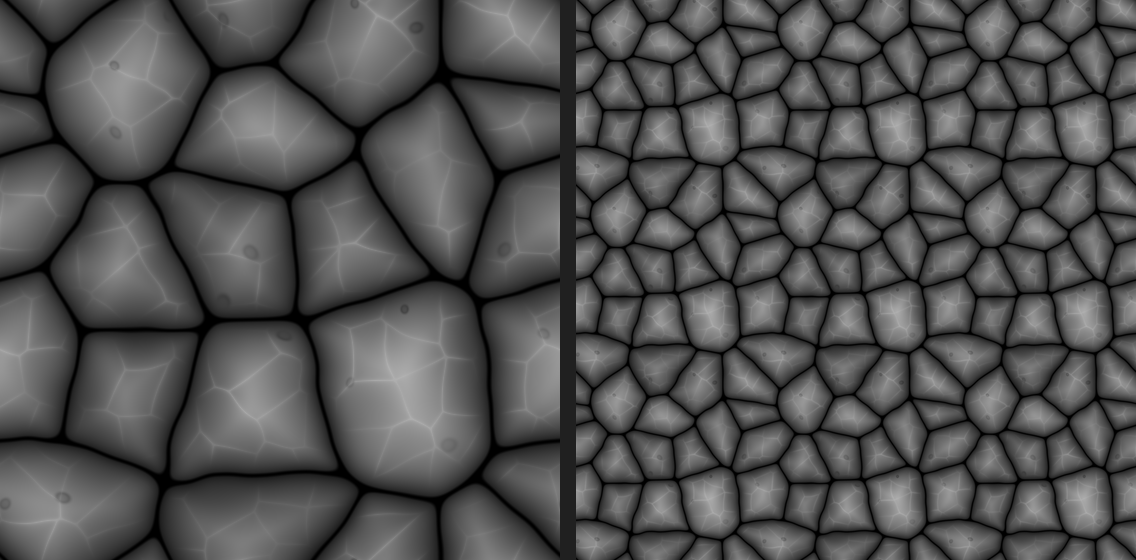
Left, the tile; right, the same tile 3 across and 3 down.
Give the GLSL for this texture, as a WebGL 2 fragment shader.

```glsl
#version 300 es
precision highp float;
// Tiling height map of rounded, tightly packed stones with dark joints.
// A wrapped Voronoi pattern with soft border distance shapes each stone;
// a finer one per stone adds pale ridges, and scattered ellipses add pits.

#define STONE_GRID vec2(4.0, 4.0)  // stones across and up
#define STONE_ROUNDING 0.0078      // corner softness
#define STONE_GAIN 1.57            // brightness of the domes
#define JOINT_WIDTH 0.0078         // half width of the dark joints
#define BORDER_WOBBLE 0.013        // waviness of the stone outlines
#define FACET_SIZE 0.088           // spacing of the ridge network
#define RIDGE_LIGHT 0.078          // brightness of the ridges
#define PIT_GRID 9.0               // possible pits per side
#define PIT_CHANCE 0.28            // share of grid places with a pit
#define PIT_DEPTH 0.11             // darkness of the pits
#define BLOTCH 0.08                // soft tone variation
#define PAN vec2(0.18, 0.85)       // moves the tile edges across the stones

uniform vec2 u_resolution;
out vec4 fragColor;

vec2 hash2(vec2 cell, float seed) {
  vec2 s = vec2(dot(cell, vec2(127.1, 311.7)), dot(cell, vec2(269.5, 183.3)));
  return fract(sin(s + seed * 17.13) * 43758.5453);
}

// Wraps whole cell numbers; the half step keeps rounding errors harmless.
vec2 wrapCell(vec2 cell, vec2 period) {
  return floor(mod(cell + 0.5, period));
}

// Value noise that wraps after a whole number of cells.
float noise(vec2 uv, float period, float seed) {
  vec2 p = uv * period, i = floor(p), f = fract(p), n = vec2(period);
  f = f * f * f * (f * (f * 6.0 - 15.0) + 10.0);
  float a = hash2(wrapCell(i, n), seed).x;
  float b = hash2(wrapCell(i + vec2(1, 0), n), seed).x;
  float c = hash2(wrapCell(i + vec2(0, 1), n), seed).x;
  float d = hash2(wrapCell(i + vec2(1, 1), n), seed).x;
  return mix(mix(a, b, f.x), mix(c, d, f.x), f.y);
}

vec2 cellCentre(vec2 cell, vec2 size, vec2 period, float seed) {
  const float jitter = 0.92;
  vec2 offset = hash2(wrapCell(cell, period), seed) - 0.5;
  return (cell + 0.5 + jitter * offset) * size;
}

// Soft distance to the nearest Voronoi border; also gives the owning cell.
float cellBorder(vec2 p, vec2 size, vec2 period, float seed, float blend,
                 out vec2 centre, out vec2 id) {
  vec2 base = floor(p / size), nearest = base;
  float best = 1e9;
  centre = p;
  for (int y = -2; y <= 2; y++)
    for (int x = -2; x <= 2; x++) {
      vec2 cell = base + vec2(x, y);
      vec2 c = cellCentre(cell, size, period, seed);
      float dist = dot(p - c, p - c);
      if (dist < best) { best = dist; centre = c; nearest = cell; }
    }
  id = wrapCell(nearest, period);
  float sum = 1e-30;
  for (int y = -2; y <= 2; y++)
    for (int x = -2; x <= 2; x++) {
      if (x == 0 && y == 0) continue;
      vec2 c = cellCentre(nearest + vec2(x, y), size, period, seed);
      float border = dot(0.5 * (centre + c) - p, normalize(c - centre));
      sum += exp(-border / blend);
    }
  return -blend * log(sum);
}

// Darkness of scattered elliptic pits with a stronger rim.
float pits(vec2 uv) {
  vec2 p = uv * PIT_GRID, base = floor(p);
  float dark = 0.0;
  for (int y = -1; y <= 1; y++)
    for (int x = -1; x <= 1; x++) {
      vec2 cell = base + vec2(x, y), wrapped = wrapCell(cell, vec2(PIT_GRID));
      vec2 place = hash2(wrapped, 5.0), kind = hash2(wrapped, 6.0);
      vec2 look = hash2(wrapped, 7.0);
      if (kind.x > PIT_CHANCE) continue;
      vec2 q = (p - cell - 0.15 - 0.7 * place) / PIT_GRID;
      float turn = 6.2832 * look.x, co = cos(turn), si = sin(turn);
      q = mat2(co, -si, si, co) * q * vec2(1.0, 1.0 + 0.4 * look.y);
      float r = length(q) / mix(0.009, 0.020, kind.y);
      float rim = exp(-pow((r - 0.65) / 0.25, 2.0));
      float body = 1.0 - smoothstep(0.6, 1.2, r);
      dark = max(dark, body * (0.65 + 0.35 * rim) * mix(0.45, 1.0, look.x));
    }
  return dark;
}

void main() {
  vec2 uv = fract(gl_FragCoord.xy / u_resolution + PAN);
  vec2 wobble = vec2(noise(uv, 14.0, 1.0), noise(uv, 14.0, 2.0)) - 0.5;
  vec2 p = uv + BORDER_WOBBLE * wobble;

  // Stone domes and joints
  vec2 centre, id, facetCentre, facetId;
  float border = 0.002 + cellBorder(p, 1.0 / STONE_GRID, STONE_GRID, 3.0,
                                    STONE_ROUNDING, centre, id);
  float inside = max(border, 0.0);
  vec2 character = hash2(id, 11.0);
  float shade = STONE_GAIN * sqrt(inside) * mix(0.88, 1.12, character.x);
  shade += BLOTCH * (noise(uv, 9.0, 4.0) - 0.5) * smoothstep(0.0, 0.05, inside);

  // Pale ridges, laid out afresh inside every stone
  vec2 local = p - centre + BORDER_WOBBLE * wobble.yx;
  float ridge = cellBorder(local, vec2(FACET_SIZE), vec2(64.0),
                           20.0 * character.y, 0.002, facetCentre, facetId);
  ridge = max(ridge, 0.0);
  float glow = exp(-ridge / 0.0024) + 0.6 * exp(-ridge / 0.013);
  float strength = mix(0.15, 1.0, noise(uv, 12.0, 8.0));
  shade += RIDGE_LIGHT * glow * strength * smoothstep(0.010, 0.055, inside);

  shade -= PIT_DEPTH * pits(p) * smoothstep(0.015, 0.045, inside);
  shade *= smoothstep(0.002, JOINT_WIDTH, border);
  fragColor = vec4(vec3(clamp(shade, 0.0, 1.0)), 1.0);
}
```
